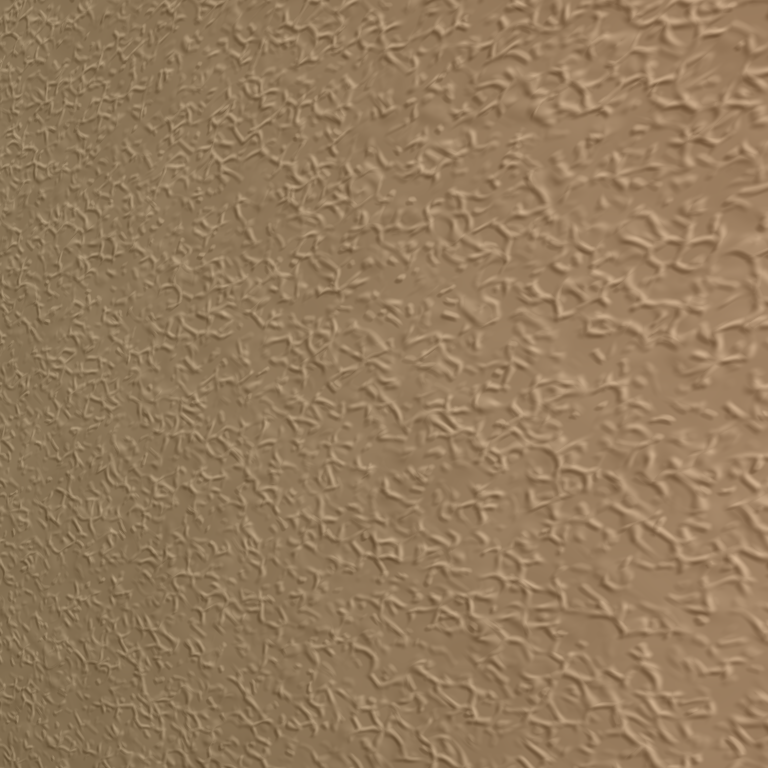
This texture is drawn by a Shadertoy shader. Its source:

```glsl
vec3 hash3(vec2 cell) {
    vec3 p = fract(cell.xyx * vec3(0.1031, 0.1130, 0.0973));
    p += dot(p, p.yxz + 33.33);
    return fract((p.xxy + p.yzz) * p.zyx);
}

float segmentDistance(vec2 p, vec2 halfSpan) {
    float along = clamp(dot(p, halfSpan) / dot(halfSpan, halfSpan), -1.0, 1.0);
    return length(p - along * halfSpan);
}

// One short, randomly turned crumb per cell
float crumbLayer(vec2 p) {
    vec2 home = floor(p);
    float lumps = 0.06 * sin(p.x * 6.3 + 2.0 * sin(p.y * 1.9)) * sin(p.y * 5.7 + p.x);
    float height = 0.0;
    for (int y = -1; y <= 1; y++) {
        for (int x = -1; x <= 1; x++) {
            vec2 cell = home + vec2(x, y);
            vec3 place = hash3(cell);
            vec3 form = hash3(cell + 57.0);
            float angle = -0.8 + (form.x - 0.5) * 2.8;
            vec2 halfSpan = mix(0.05, 0.42, form.y * form.y) * vec2(cos(angle), sin(angle));
            float d = segmentDistance(p - cell - 0.1 - 0.8 * place.xy, halfSpan) + lumps;
            float bump = place.z * smoothstep(mix(0.2, 0.37, form.z), 0.0, d);
            height += bump * (1.0 - 0.6 * height);
        }
    }
    return height;
}

// Branching ridges along cell borders
float borderLayer(vec2 p) {
    vec2 home = floor(p);
    float nearest = 9.0;
    float second = 9.0;
    for (int y = -1; y <= 1; y++) {
        for (int x = -1; x <= 1; x++) {
            vec2 cell = home + vec2(x, y);
            float d = length(cell + hash3(cell + 23.0).xy - p);
            second = min(second, max(nearest, d));
            nearest = min(nearest, d);
        }
    }
    return smoothstep(0.4, 0.0, second - nearest);
}

// Uneven patches from layered sines
float mottling(vec2 p) {
    float slow = sin(p.x * 0.61 + 2.1 * sin(p.y * 0.37)) * sin(p.y * 0.53 + 1.7 * sin(p.x * 0.29));
    float quick = sin(p.x * 1.37 + 1.9 * sin(p.y * 0.83)) * sin(p.y * 1.21 + 1.6 * sin(p.x * 0.71));
    return 0.5 * slow + 0.5 * quick;
}

float plasterHeight(vec2 p) {
    // Bend the ridges, then break them into pieces
    vec2 bent = p + 0.13 * sin(p.yx * 2.3 + 1.2 * sin(p * 0.9));
    bent += 0.05 * sin(bent.yx * 5.9 + vec2(1.3, 4.2));
    float pieces = smoothstep(-0.25, 0.4, mottling(p.yx * 2.1 + 40.0));
    float ridges = pieces * borderLayer(bent * 0.95);
    float crumbs = crumbLayer(bent * 1.2 + vec2(31.4, 17.8));
    return max(ridges, 0.85 * crumbs) + 0.25 * min(ridges, crumbs);
}

void mainImage(out vec4 fragColor, in vec2 fragCoord) {
    vec2 uv = fragCoord / iResolution.xy;

    // Wall receding towards the left
    float nearness = 1.0 + 0.8 * uv.x;
    vec2 wall = vec2(71.0 * uv.x, 57.0 * (uv.y - 0.5)) / nearness + 100.0;

    // Relief lit from the upper right
    vec2 toLight = vec2(0.075, 0.095);
    float shadowSide = plasterHeight(wall - toLight);
    float lightSide = plasterHeight(wall + toLight);
    float relief = (shadowSide - lightSide) * mix(0.12, 0.15, smoothstep(0.0, 0.7, uv.x));

    // Wider swells and paler crests
    vec2 swell = wall * 0.5 + 9.0;
    relief += 0.04 * (crumbLayer(swell - toLight) - crumbLayer(swell + toLight));
    relief += 0.03 * (0.5 * (shadowSide + lightSide) - 0.34);
    relief += 0.02 * mottling(wall);

    // Broad shading across the wall
    vec3 shadedTan = vec3(0.525, 0.447, 0.332);
    vec3 warmTan = vec3(0.630, 0.510, 0.390);
    vec3 color = mix(shadedTan, warmTan, smoothstep(-0.15, 1.15, uv.x + 0.12 * (uv.y - 0.5)));
    color += 0.012 * sin(uv.y * 4.0 - 1.2 + uv.x);
    color += vec3(1.0, 0.98, 0.93) * relief;

    fragColor = vec4(color, 1.0);
}
```
